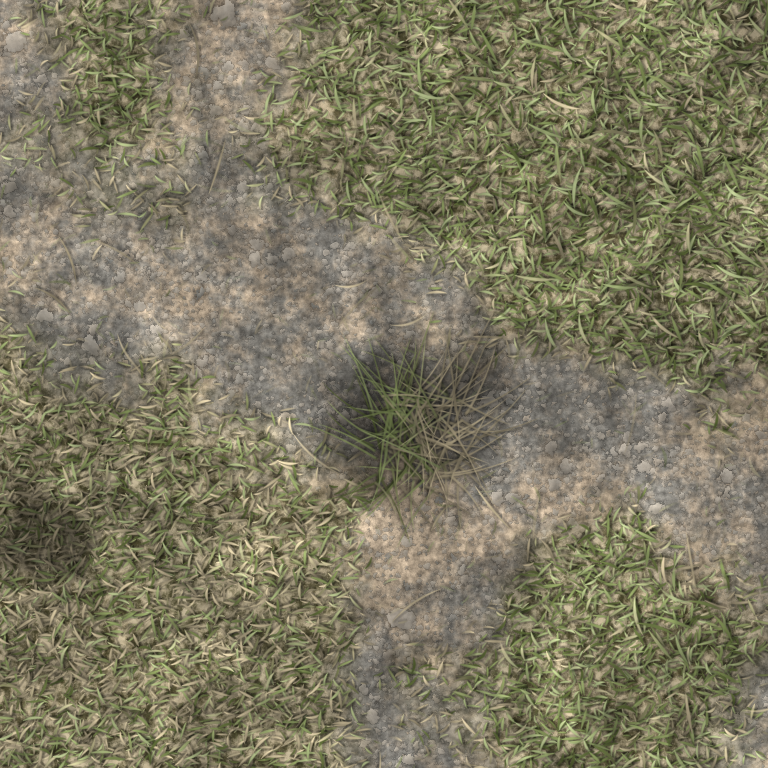
Write a three.js fragment shader that draws this texture.

```glsl
varying vec2 vUv;

const vec3 GAP_DARK = vec3(.18, .17, .08);
const vec3 SOIL_GREY = vec3(.40, .39, .365);
const vec3 SOIL_TAN = vec3(.60, .54, .46);
const vec3 STONE_PALE = vec3(.62, .59, .54);
const vec3 STONE_BLUE = vec3(.41, .42, .41);
const vec3 STRAW = vec3(.67, .62, .50);
const vec3 GRASS_DARK = vec3(.29, .33, .17);
const vec3 GRASS_MID = vec3(.46, .51, .31);
const vec3 GRASS_PALE = vec3(.60, .64, .46);
const vec3 EXPOSURE = vec3(1.16, 1.16, 1.17);
const vec2 TUFT_ROOT = vec2(.545, .425);
const float TUFT_REACH = .24;
const int TUFT_BLADES = 150;
const float EDGE = .0013;
const float FIELD_EDGE = .06;

vec2 hash2(vec2 p) {
  vec3 a = fract(p.xyx * vec3(.1031, .1030, .0973));
  a += dot(a, a.yzx + 33.33);
  return fract((a.xx + a.yz) * a.zy);
}

float slope(vec2 cell, vec2 offset) {
  return dot(hash2(cell) * 2. - 1., offset);
}

float gradientNoise(vec2 p) {
  vec2 i = floor(p), f = fract(p), e = vec2(1., 0.);
  vec2 u = f * f * f * (f * (f * 6. - 15.) + 10.);
  float low = mix(slope(i, f), slope(i + e, f - e), u.x);
  float high = mix(slope(i + e.yx, f - e.yx), slope(i + 1., f - 1.), u.x);
  return 1.4 * mix(low, high, u.y);
}

float fbm(vec2 p) {
  float sum = 0., gain = .55;
  for (int i = 0; i < 4; i++) {
    sum += gain * gradientNoise(p);
    p = p * 2.03 + 17.;
    gain *= .6;
  }
  return sum;
}

float ellipse(vec2 p, vec2 centre, vec2 radius) {
  return (1. - length((p - centre) / radius)) * min(radius.x, radius.y);
}

float fade(float a, float b, float x) { return 1. - smoothstep(a, b, x); }

vec2 neighbour(int n) {
  return vec2(mod(float(n), 3.), floor((float(n) + .5) / 3.)) - 1.;
}

// x: grass density, y: how green the grass is
vec2 grassField(vec2 p) {
  vec2 q = p + .12 * vec2(fbm(p * 7.), fbm(p * 7. + 40.));
  float meadow = min((q.x + q.y - 1.2) * .7, min(q.y + .2 * q.x - .68, q.x - .4));
  float dryLawn = min((.57 - .42 * q.x - q.y) * .92, .46 - q.x);
  float corner = ellipse(q, vec2(.79, .12), vec2(.2, .19));
  float patches = max(ellipse(q, vec2(.15, .91), vec2(.1, .16)), ellipse(q, vec2(.4, .82), vec2(.07)));
  float green = max(meadow, max(corner, patches));
  float density = smoothstep(-FIELD_EDGE, FIELD_EDGE, max(green, dryLawn));
  float lush = mix(.48, .86, smoothstep(-.03, .05, green - max(dryLawn, 0.)));
  return vec2(density, lush + .4 * fbm(p * 9. + 8.));
}

// Rough stones of random tint with dark gaps
void addStones(inout vec3 color, vec2 p, float cells, float amount) {
  vec2 g = p * cells, id;
  g += .5 * vec2(fbm(g * 1.7), fbm(g * 1.7 + 9.));
  id = floor(g);
  float soft = EDGE * cells;
  for (int n = 0; n < 9; n++) {
    vec2 cell = id + neighbour(n);
    vec2 h = hash2(cell + cells), k = hash2(cell + cells + 71.);
    vec2 r = g - cell - .2 - .6 * h;
    float size = mix(.16, .46, k.x * k.x);
    float d = length(r * vec2(1., .8 + .6 * h.x)) - size;
    float present = step(k.y, amount);
    vec3 tint = mix(mix(STONE_BLUE, SOIL_TAN, h.y), STONE_PALE, k.x);
    tint *= .94 + .2 * dot(r, vec2(-.4, .8)) / size;
    color *= 1. - .2 * present * fade(0., .18, d);
    color = mix(color, tint, .75 * present * fade(-soft, soft, d));
  }
}

vec3 bladeColor(float tone, float lush, float pick) {
  vec3 leaf = mix(GRASS_DARK, GRASS_MID, smoothstep(0., .45, tone));
  leaf = mix(leaf, GRASS_PALE, smoothstep(.4, 1., tone));
  return mix(STRAW * (.7 + .4 * tone), leaf, smoothstep(-.2, .2, lush - pick));
}

// Bent, tapering blades; lean holds mean angle and spread
void addBlades(inout vec3 color, vec2 p, float cells, float slim, vec2 lean, vec2 field, float seed) {
  vec2 g = p * cells + seed * .37, id = floor(g);
  float soft = EDGE * cells;
  for (int n = 0; n < 9; n++) {
    vec2 cell = id + neighbour(n);
    vec2 h = hash2(cell + seed), k = hash2(cell + seed + 57.), m = hash2(cell + seed + 113.);
    float angle = lean.x + (k.x - .5) * lean.y;
    vec2 dir = vec2(cos(angle), sin(angle)), r = g - cell - h;
    float t = dot(r, dir) / mix(.45, .92, k.y);
    float across = dot(r, vec2(-dir.y, dir.x)) + (m.x - .5) * .35 * t * t;
    float width = slim * (1. - t * t);
    float present = smoothstep(-.08, .08, field.x - m.y) * fade(.85, 1., abs(t));
    color *= 1. - .22 * present * fade(0., slim * 2.2, abs(across + slim) - width);
    vec3 tint = bladeColor(m.x, field.y, h.x) * (.96 + .14 * t);
    color = mix(color, tint, present * fade(-soft, soft, abs(across) - width));
  }
}

// Radial clump, greener on the left
void addTuft(inout vec3 color, vec2 p) {
  vec2 r = p - TUFT_ROOT;
  if (length(r) > TUFT_REACH) return;
  color *= 1. - .5 * smoothstep(0., .1, ellipse(r, vec2(-.02, .02), vec2(.14)));
  color *= 1. - .35 * smoothstep(0., .06, ellipse(r, vec2(.08), vec2(.07)));
  for (int i = 0; i < TUFT_BLADES; i++) {
    vec2 id = vec2(float(i), 5.), h = hash2(id), k = hash2(id + 78.), m = hash2(id + 146.);
    vec2 dir = vec2(cos(6.2832 * h.x), sin(6.2832 * h.x)), s = r - (k - .5) * .12;
    float t = dot(s, dir) / (mix(.05, .11, h.y) + .045 * max(dir.y, 0.));
    float across = dot(s, vec2(-dir.y, dir.x)) + (m.x - .5) * .05 * t * t;
    float inside = smoothstep(0., .06, t) * fade(.8, 1., t);
    vec3 tint = bladeColor(m.y * .7, .45 - .5 * dir.x + .1 * dir.y, k.x) * (.7 + .25 * t);
    color *= 1. - .15 * inside * fade(0., .004, abs(across + .002));
    color = mix(color, tint, .85 * inside * fade(-EDGE, EDGE, abs(across) - .0017 * (1. - .8 * t)));
  }
}

void main() {
  vec2 p = vUv, field = grassField(p);
  // Soil and gravel
  vec3 color = mix(SOIL_GREY, SOIL_TAN, smoothstep(-.3, .4, fbm(p * 5. + 3.) + .6 * fbm(p * 40.)));
  color *= 1. + .5 * fbm(p * 100.);
  addStones(color, p, 105., .7);
  addStones(color, p, 52., .35);
  addStones(color, p, 28., .08);
  // Litter, turf and tall blades
  vec3 litter = mix(GAP_DARK, STRAW, smoothstep(-.45, .35, fbm(p * 60.)));
  color = mix(color, litter, .8 * field.x);
  for (int i = 0; i < 4; i++) {
    float n = float(i);
    addBlades(color, p, 80. - 8. * n, .1, vec2(1.9, 4.5), field * vec2(.8, 1.), 19. * n + 2.);
  }
  float tall = field.x * smoothstep(.5, .85, field.y) * smoothstep(.5, 1.3, p.x + .5 * p.y);
  addBlades(color, p, 30., .065, vec2(2.2, 1.7), vec2(.65 * tall, field.y), 211.);
  // Loose straws, clump and broad shade
  addBlades(color, p, 20., .03, vec2(2.5, 4.), vec2(.1 * (1. - field.x), -.3), 307.);
  addTuft(color, p);
  color *= 1. + .32 * fbm(p * 4.5 + 21.) + .4 * fbm(p * 17.);
  color *= 1. - .4 * smoothstep(0., .06, ellipse(p, vec2(.05, .3), vec2(.1, .09)));
  gl_FragColor = vec4(clamp(color * EXPOSURE, 0., 1.), 1.);
}
```
